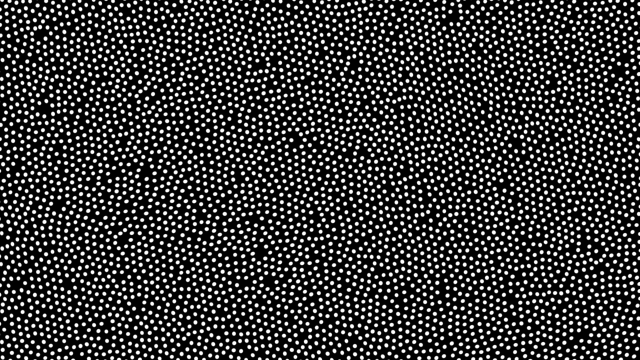
Write a WebGL 2 fragment shader that draws this pattern.

```glsl
#version 300 es
precision highp float;
// Dense field of small white grains on black, evenly but irregularly spaced.
// Cellular noise: a turned, staggered grid holds one jittered point per cell,
// and three rounds of repulsion even out the gaps between the round grains.

uniform vec2 u_resolution;
out vec4 fragColor;

const vec3 INK = vec3(0.004);
const vec3 GRAIN = vec3(0.995);
const float ROWS = 48.0;                  // square root of cells per squared height
const vec2 CELL = vec2(1.0746, 0.9306);   // cell size of an even triangular grid
const float TURN = 0.37;                  // grid rotation, in radians
const float JITTER = 0.86;                // scatter inside a cell
const float REPEL_RANGE = 1.1;            // distance below which points repel
const float REPEL_FORCE = 0.32;
const float MAX_DRIFT = 0.62;             // farthest a point may leave its cell centre
const float RADIUS = 0.269;               // mean grain radius
const float RADIUS_SPREAD = 0.045;        // relative variation of the radius
const float STRETCH = 0.04;               // lengthening along the grain axis
const float TILT = 1.25;                  // mean axis angle, in radians
const float TILT_SPREAD = 2.4;
const float GAP_SHARE = 0.002;            // share of cells left empty
const float EDGE_PIXELS = 0.85;           // half width of the smoothed edge
const float EDGE_CURVE = 1.2;             // above 1 darkens the rim of a grain
const int SIDE = 9;                       // cells per side of the relaxed block
const int MIDDLE = 4;
const int ROUNDS = 3;

vec2 hash2(vec2 p) {
    vec3 q = fract(p.xyx * vec3(0.1031, 0.1030, 0.0973));
    q += dot(q, q.yzx + 33.33);
    return fract((q.xx + q.yz) * q.zy);
}

// Odd rows are shifted by half a cell.
float rowShift(float row) {
    return 0.5 * mod(row, 2.0);
}

vec2 cellCentre(vec2 cell) {
    return CELL * (cell + vec2(0.5 + rowShift(cell.y), 0.5));
}

// Turn the grid and bend its rows slowly.
vec2 gridPosition(vec2 p) {
    float c = cos(TURN), s = sin(TURN);
    p = mat2(c, s, -s, c) * p;
    vec2 broad = sin(p.yx * vec2(0.13, 0.11) + vec2(0.4, 2.1));
    vec2 fine = sin(p.yx * vec2(0.31, 0.27) + vec2(1.7, 0.6));
    return p + 0.5 * broad + 0.12 * fine;
}

// Signed distance to the edge of one grain.
float grainDistance(vec2 offset, vec2 cell) {
    vec2 traits = hash2(cell + 193.0);
    float angle = TILT + TURN + TILT_SPREAD * (traits.x - 0.5);
    vec2 axis = vec2(cos(angle), sin(angle));
    vec2 local = vec2(dot(offset, axis), dot(offset, vec2(-axis.y, axis.x)));
    local *= vec2(1.0 - STRETCH, 1.0 + STRETCH);
    float radius = RADIUS * (1.0 + RADIUS_SPREAD * (2.0 * traits.y - 1.0));
    return length(local) - radius;
}

void main() {
    vec2 p = gridPosition(gl_FragCoord.xy / u_resolution.y * ROWS + vec2(60.0, 20.0));
    float row = floor(p.y / CELL.y);
    vec2 corner = vec2(floor(p.x / CELL.x - rowShift(row)), row) - float(MIDDLE);

    // Scatter one point in each cell; xy is its place now, zw after the round.
    vec4 points[SIDE * SIDE];
    for (int k = 0; k < SIDE * SIDE; k++) {
        vec2 cell = corner + vec2(k % SIDE, k / SIDE);
        points[k] = (cellCentre(cell) + JITTER * CELL * (hash2(cell + 71.0) - 0.5)).xyxy;
    }

    // Push close neighbours apart, leaving out one more rim each round.
    for (int rim = 1; rim <= ROUNDS; rim++) {
        for (int y = rim; y < SIDE - rim; y++) {
            for (int x = rim; x < SIDE - rim; x++) {
                int k = y * SIDE + x;
                vec2 push = vec2(0.0);
                for (int n = 0; n < 9; n++) {
                    int neighbour = k + (n / 3 - 1) * SIDE + n % 3 - 1;
                    vec2 away = points[k].xy - points[neighbour].xy;
                    float gap = max(length(away), 0.001);
                    push += away / gap * max(REPEL_RANGE - gap, 0.0);
                }
                points[k].zw = points[k].xy + REPEL_FORCE * push;
            }
        }
        for (int k = 0; k < SIDE * SIDE; k++) points[k].xy = points[k].zw;
    }

    // Nearest grain edge around the pixel.
    float nearest = 1.0;
    for (int y = MIDDLE - 1; y <= MIDDLE + 1; y++) {
        for (int x = MIDDLE - 1; x <= MIDDLE + 1; x++) {
            vec2 cell = corner + vec2(x, y);
            if (hash2(cell + 307.0).x < GAP_SHARE) continue;
            vec2 centre = cellCentre(cell);
            vec2 drift = points[y * SIDE + x].xy - centre;
            drift *= min(1.0, MAX_DRIFT / max(length(drift), 0.001));
            nearest = min(nearest, grainDistance(p - centre - drift, cell));
        }
    }

    float edge = EDGE_PIXELS * ROWS / u_resolution.y;
    float coverage = pow(1.0 - smoothstep(-edge, edge, nearest), EDGE_CURVE);
    fragColor = vec4(mix(INK, GRAIN, coverage), 1.0);
}
```
